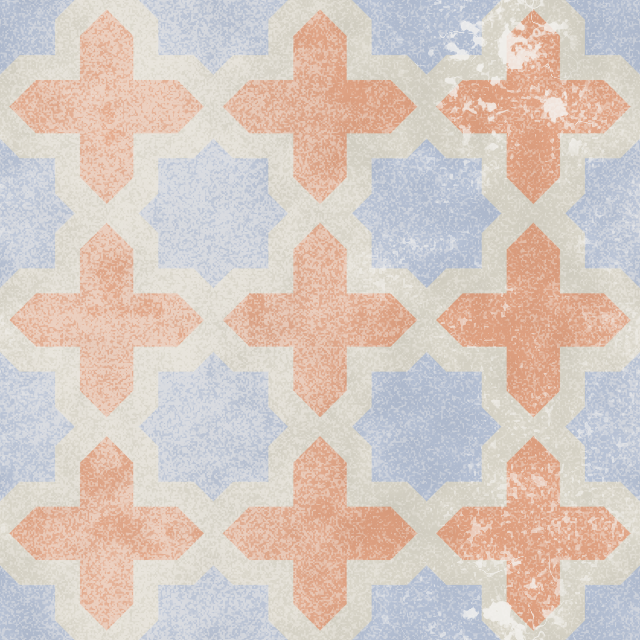
Write a Shadertoy shader that draws this pattern.

```glsl
const float TAU = 6.2831853;

float hash(vec2 cell, float seed) {
    uvec3 q = uvec3(cell, seed) * uvec3(1597u, 3812u, 7919u);
    uint n = (q.x ^ (q.y + 977u) ^ q.z) * 12979u;
    n = (n ^ (n >> 15)) * 73129u;
    n = (n ^ (n >> 13)) * 31337u;
    return float((n ^ (n >> 16)) & 65535u) / 65535.0;
}

// Value noise that wraps after `period` cells
float noise(vec2 uv, float period) {
    vec2 p = uv * period, i = floor(p), f = fract(p);
    f = f * f * (3.0 - 2.0 * f);
    vec2 a = mod(i, period), b = mod(i + 1.0, period);
    return mix(mix(hash(a, period), hash(vec2(b.x, a.y), period), f.x),
               mix(hash(vec2(a.x, b.y), period), hash(b, period), f.x), f.y);
}

float fbm(vec2 uv, float period) {
    float sum = 0.0, amplitude = 0.533;
    for (int i = 0; i < 4; i++) {
        sum += amplitude * noise(uv, period);
        amplitude *= 0.5;
        period *= 2.0;
    }
    return sum;
}

// Cross with arms cut to 45 degree points
float pointedCross(vec2 p, float halfWidth, float reach) {
    p = abs(p);
    return max(min(p.x, p.y) - halfWidth, (p.x + p.y - reach) * 0.7071);
}

float fill(float dist, float blur) {
    return 1.0 - smoothstep(-blur, blur, dist);
}

void mainImage(out vec4 fragColor, in vec2 fragCoord) {
    vec2 uv = fragCoord / iResolution.xy;
    vec2 cell = fract(uv * 3.0) - 0.5;
    float blur = 2.0 / min(iResolution.x, iResolution.y);

    float cloud = fbm(uv, 5.0) - 0.5;
    float mottle = fbm(uv, 24.0) - 0.5;
    float grain = 0.7 * noise(uv, 420.0) + 0.3 * noise(uv, 230.0);

    // Three glazes: star ground, cream band, terracotta cross
    vec3 color = vec3(0.695, 0.74, 0.82);
    color = mix(color, vec3(0.835, 0.82, 0.77),
                fill(pointedCross(cell, 0.242, 0.65), blur));
    float cross = fill(pointedCross(cell, 0.125, 0.456), blur);
    color = mix(color, vec3(0.865, 0.62, 0.495), cross);
    color *= 1.0 + 0.06 * cloud + 0.06 * mottle;

    // Pale bloom and fine stipple, heavier on the left
    float fade = 0.75 * cos(TAU * (uv.x - 0.28)) + 0.2 * cos(TAU * (uv.y - 0.55))
               + 1.2 * cloud + 1.0 * mottle;
    float stain = smoothstep(0.13, 0.18, fbm(uv + 0.37, 13.0) - 0.5) * cross;
    float threshold = 0.51 - 0.14 * fade + 0.14 * stain;
    float stipple = smoothstep(threshold - 0.22, threshold + 0.22, grain);
    float bloom = smoothstep(-0.9, 0.9, fade) * (1.0 - 0.5 * stain);
    color = mix(color, vec3(0.95, 0.935, 0.915), 0.2 * bloom + 0.4 * stipple);

    // Small chips, flecks and hairline cracks, gathered at the upper right
    float region = cos(TAU * (uv.x - 0.78)) + cos(TAU * (uv.y - 0.9));
    float worn = smoothstep(0.9, 2.0, region + 3.0 * cloud);
    float ridge = abs(fbm(uv, 13.0) - 0.5);
    float crack = (1.0 - smoothstep(0.002, 0.01, ridge)) * worn
                * smoothstep(0.4, 0.6, noise(uv, 37.0));
    float chip = smoothstep(0.14, 0.22, fbm(uv, 48.0) - 0.54 + 0.08 * worn) * worn;
    float drySide = smoothstep(-0.2, 0.8, cos(TAU * (uv.x - 0.8)) + 2.0 * cloud);
    float fleck = smoothstep(0.8, 0.92, noise(uv, 190.0) + 0.6 * mottle + 0.5 * cloud) * drySide;
    float loss = max(max(0.7 * crack, 0.8 * chip), 0.5 * fleck);
    color = mix(color, vec3(0.96, 0.955, 0.945), loss);

    fragColor = vec4(color, 1.0);
}
```
